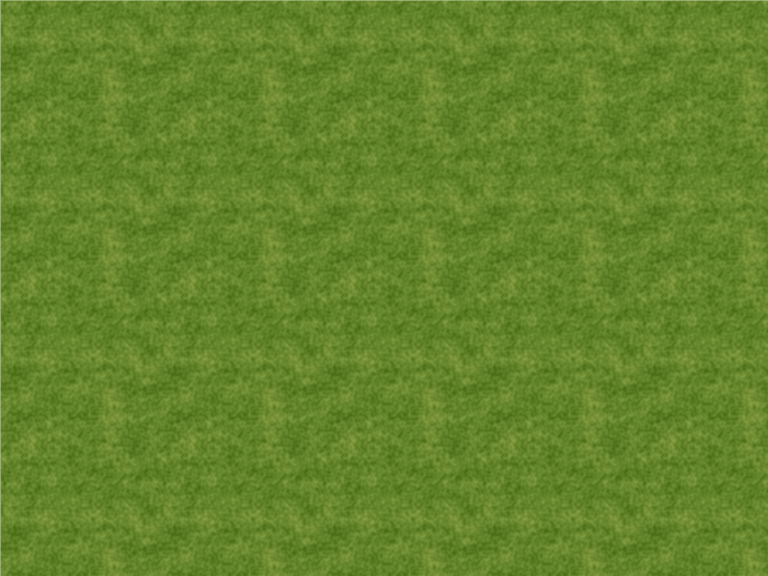
Write a WebGL 1 fragment shader that draws this texture.

```glsl
precision highp float;
// Mown grass: a seamless square turf tile, 4.8 across and 3.6 down, with soft clumps and fine blades.

uniform vec2 u_resolution;

const float TILES_DOWN = 3.6;
const vec3 GRASS_MEAN = vec3(0.390, 0.518, 0.166);
const vec3 GRASS_STEP = vec3(0.054, 0.047, 0.044);
const vec3 DRY_TINT = vec3(0.026, 0.006, 0.004);
const vec3 EDGE_COLOR = vec3(0.72, 0.78, 0.60);

// Unit gradient at a lattice cell that wraps after one period
vec2 gradientAt(vec2 cell, vec2 period, float seed) {
    vec2 c = mod(cell, period);
    float h = fract(sin(dot(c, vec2(127.1, 311.7)) + seed * 17.3) * 4375.85);
    float angle = 6.28318 * h;
    return vec2(cos(angle), sin(angle));
}

// Periodic gradient noise; uv spans one tile per unit
float tileNoise(vec2 uv, vec2 period, float seed) {
    vec2 p = uv * period;
    vec2 i = floor(p);
    vec2 f = p - i;
    vec2 w = f * f * f * (f * (f * 6.0 - 15.0) + 10.0);
    vec2 e = vec2(1.0, 0.0);
    float a = dot(gradientAt(i, period, seed), f);
    float b = dot(gradientAt(i + e.xy, period, seed), f - e.xy);
    float c = dot(gradientAt(i + e.yx, period, seed), f - e.yx);
    float d = dot(gradientAt(i + e.xx, period, seed), f - e.xx);
    return mix(mix(a, b, w.x), mix(c, d, w.x), w.y);
}

// Height of the tufts: two octaves, wider than tall
float tuftHeight(vec2 uv) {
    return tileNoise(uv, vec2(8.0, 11.0), 3.0)
         + 0.6 * tileNoise(uv, vec2(17.0, 22.0), 5.0);
}

// Fine blades, mixed from two grain sizes
float bladeGrain(vec2 uv) {
    return tileNoise(uv, vec2(47.0, 43.0), 7.0)
         + 0.7 * tileNoise(uv, vec2(31.0, 27.0), 11.0);
}

vec3 turf(vec2 uv) {
    // Ragged outlines for the clumps
    vec2 ragged = vec2(tileNoise(uv, vec2(19.0), 13.0),
                       tileNoise(uv, vec2(23.0), 17.0));
    vec2 q = uv + 0.035 * ragged;

    // Broad patches, tufts lit from above, and blades
    float patches = tileNoise(q, vec2(5.0, 6.0), 1.0);
    float tufts = tuftHeight(q);
    float relief = tufts - tuftHeight(q + vec2(0.008, 0.022));
    float tone = 1.3 * patches + 1.25 * tufts + 0.9 * relief
               + 1.75 * bladeGrain(uv);

    // Pale clumps turn slightly dry
    float dryness = smoothstep(0.15, 0.65, patches + 0.6 * tufts);
    return GRASS_MEAN + GRASS_STEP * clamp(tone, -2.4, 2.6) + DRY_TINT * dryness;
}

// Thin pale rim along the left and top sides
float rimMask(vec2 fromTopLeft) {
    float d = min(fromTopLeft.x, fromTopLeft.y);
    return 1.0 - smoothstep(0.0005, 0.0028, d);
}

void main() {
    // Distance from the upper left corner, in canvas heights
    vec2 p = vec2(gl_FragCoord.x, u_resolution.y - gl_FragCoord.y) / u_resolution.y;
    vec3 color = turf(fract(p * TILES_DOWN));
    color = mix(color, EDGE_COLOR, 0.65 * rimMask(p));
    gl_FragColor = vec4(color, 1.0);
}
```
